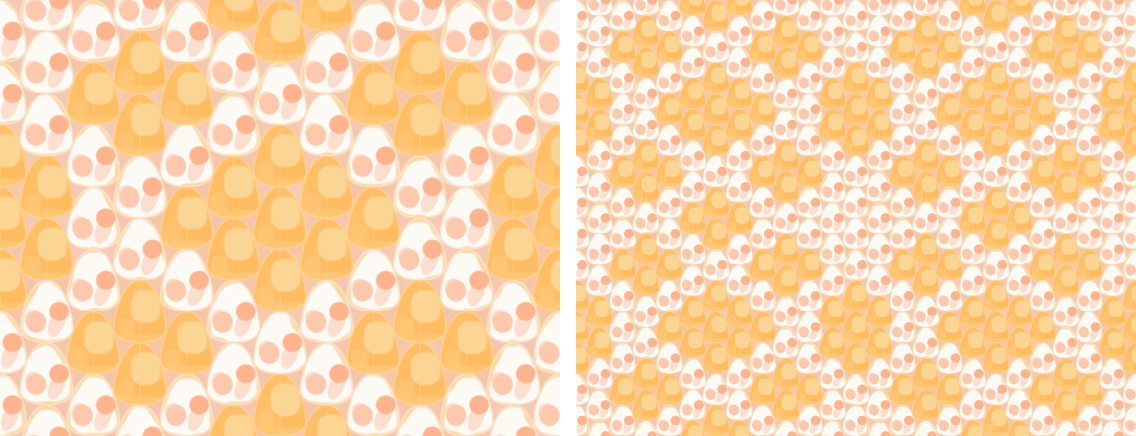
Left, the tile; right, the same tile 2 across and 2 down.
Write a WebGL 1 fragment shader that draws this pattern.

```glsl
precision highp float;
uniform vec2 u_resolution;

#define COLUMNS 12.0
#define ROWS 7.0
#define HALF_WIDTH 0.42
#define OUTLINE 0.011
#define WEAR 0.09
#define GOLD vec3(1.0, 0.755, 0.415)
#define HIGHLIGHT vec3(0.985, 0.835, 0.575)
#define CREAM vec3(0.984, 0.98, 0.957)
#define SALMON vec3(1.0, 0.705, 0.555)
#define BLUSH vec3(0.995, 0.785, 0.675)
#define GROUND_PINK vec3(0.96, 0.81, 0.75)
#define GROUND_PEACH vec3(0.96, 0.755, 0.63)

float hash(vec2 p) {
  vec3 q = fract(p.xyx * 0.1031);
  q += dot(q, q.yzx + 33.33);
  return fract((q.x + q.y) * q.z);
}

// Value noise that wraps after a whole number of cells
float wrapNoise(vec2 p, vec2 period) {
  vec2 i = floor(p), f = fract(p);
  f = f * f * (3.0 - 2.0 * f);
  vec2 a = mod(i, period), b = mod(i + 1.0, period);
  return mix(mix(hash(a), hash(vec2(b.x, a.y)), f.x),
             mix(hash(vec2(a.x, b.y)), hash(b), f.x), f.y);
}

// Approximate distance to a domed drop with a broad base
float dropDistance(vec2 p) {
  p.y += 0.25;
  float height = p.y > 0.0 ? 0.745 : 0.245;
  float bend = p.y > 0.0 ? 1.45 : 2.4;
  vec2 size = vec2(HALF_WIDTH, height);
  vec2 power = vec2(2.2, bend);
  vec2 q = max(abs(p) / size, 1e-4);
  vec2 slope = power * pow(q, power - 1.0) / size;
  return (dot(pow(q, power), vec2(1.0)) - 1.0) / max(length(slope), 1e-3);
}

float blob(vec2 p, vec2 center, vec2 radius) {
  return 1.0 - smoothstep(0.86, 1.1, length((p - center) / radius));
}

float softBox(vec2 p, vec2 center, vec2 halfSize, float corner, float blur) {
  vec2 q = abs(p - center) - halfSize + corner;
  float d = length(max(q, 0.0)) + min(max(q.x, q.y), 0.0) - corner;
  return 1.0 - smoothstep(-blur, blur, d);
}

// Zigzag chains of pale drops, mirrored about the middle column and row
bool isPale(float column, float rowCenter) {
  float dx = abs(column - 0.5 * COLUMNS);
  float dy = abs(rowCenter - 0.5 * ROWS);
  float s = dy + 0.5 * dx, t = dy - 0.5 * dx;
  bool chain = abs(s - 2.0) < 0.1 || abs(t - 2.0) < 0.1;
  return chain || s > 4.9 || (abs(t + 1.0) < 0.1 && dx > 2.5);
}

vec3 goldDrop(vec2 p, float grain) {
  vec3 color = mix(GOLD, vec3(1.0, 0.725, 0.36), 0.6 * grain);
  color = mix(color, vec3(1.0, 0.8, 0.5), 0.5 * softBox(p, vec2(-0.23, -0.27), vec2(0.13, 0.16), 0.1, 0.03));
  color = mix(color, vec3(1.0, 0.79, 0.47), 0.7 * (1.0 - smoothstep(-0.4, -0.34, p.y)));
  color = mix(color, vec3(0.995, 0.735, 0.375), 0.8 * softBox(p, vec2(0.15, -0.24), vec2(0.23, 0.12), 0.07, 0.03));
  color = mix(color, HIGHLIGHT, softBox(p, vec2(0.09, 0.08), vec2(0.235, 0.26), 0.19, 0.028));
  float seam = 1.0 - smoothstep(0.003, 0.018, abs(p.x));
  return mix(color, HIGHLIGHT, 0.45 * seam);
}

vec3 paleDrop(vec2 p, float d, float grain, float id) {
  // Worn rim, heavier toward one side of each drop
  float lean = (id - 0.5) * p.x * 0.16 + 0.05 * max(p.y, 0.0);
  float body = 1.0 - smoothstep(-0.055, 0.005, d + lean + WEAR * (grain - 0.55));
  vec3 rim = mix(vec3(0.985, 0.89, 0.82), vec3(0.99, 0.84, 0.6), grain);
  vec3 color = mix(rim, CREAM, body);
  // Two rosy spots with a fading trail
  vec2 turned = vec2(p.x - 0.3 * (p.y + 0.2), p.y);
  color = mix(color, vec3(0.99, 0.87, 0.81), blob(turned, vec2(0.16, -0.19), vec2(0.13, 0.23)));
  color = mix(color, BLUSH, blob(p, vec2(-0.22, -0.11), vec2(0.13, 0.14)) * 0.6);
  color = mix(color, BLUSH, blob(p, vec2(-0.17, -0.17), vec2(0.165, 0.175)));
  return mix(color, SALMON, blob(p, vec2(0.2, 0.0), vec2(0.16, 0.155)));
}

void main() {
  vec2 counts = vec2(COLUMNS, ROWS);
  vec2 grid = gl_FragCoord.xy / u_resolution * counts;
  vec2 cell = u_resolution / counts;
  float aspect = cell.x / cell.y;
  float pixel = 1.0 / cell.y;
  float grain = wrapNoise(grid * 4.0, counts * 4.0);
  float tint = wrapNoise(grid, counts);
  vec3 color = mix(GROUND_PINK, GROUND_PEACH, 0.7 * tint + 0.3 * grain);

  // Even columns, then odd columns shifted by half a row
  for (int i = 0; i < 2; i++) {
    float odd = float(i);
    float column = 2.0 * floor(0.5 * (grid.x - odd) + 0.5) + odd;
    float y = grid.y - 0.5 * odd;
    vec2 p = vec2((grid.x - column) * aspect, fract(y) - 0.5);
    vec2 id = mod(vec2(column, floor(y) + 0.5 + 0.5 * odd), counts);
    float d = dropDistance(p);
    bool pale = isPale(id.x, id.y);
    vec3 fill = goldDrop(p, grain);
    if (pale) fill = paleDrop(p, d, grain, hash(id + 7.0));
    color = mix(color, fill, 1.0 - smoothstep(-pixel, pixel, d));
    float line = 1.0 - smoothstep(OUTLINE - 0.5 * pixel, OUTLINE + pixel, abs(d));
    vec3 lineColor = pale ? vec3(0.985, 0.9, 0.78) : vec3(1.0, 0.83, 0.55);
    color = mix(color, lineColor, 0.7 * line);
  }
  gl_FragColor = vec4(color, 1.0);
}
```
